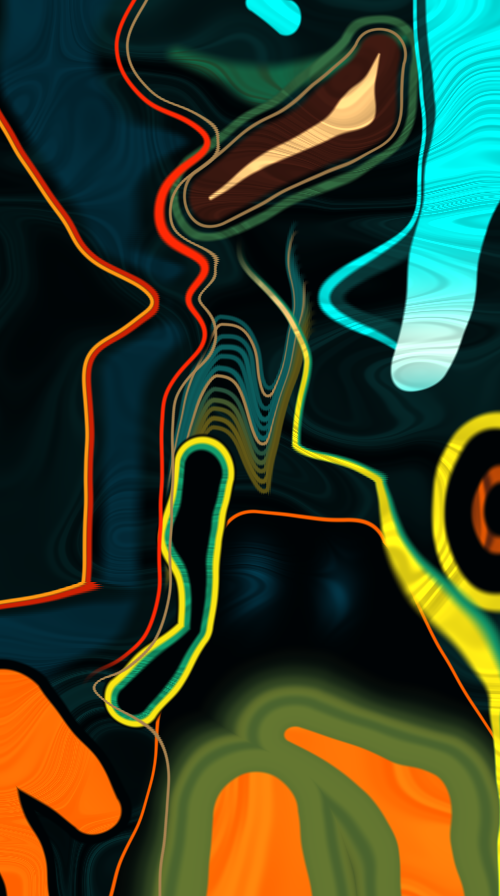
This background is drawn by a WebGL 2 fragment shader. Its source:

```glsl
#version 300 es
precision highp float;
// Glossy liquid marbling: dark pools, bright tongues and thin folded strands.
uniform vec2 u_resolution;
out vec4 fragColor;

const vec3 BLACK = vec3(0, .012, .018), TEAL = vec3(.03, .22, .22);
const vec3 BLUE = vec3(.01, .16, .21), GREEN = vec3(.07, .58, .4);
const vec3 MOSS = vec3(.17, .36, .22), OLIVE = vec3(.42, .38, .1);
const vec3 YELLOW = vec3(.98, .9, .08), ORANGE = vec3(1, .38, 0);
const vec3 AMBER = vec3(1, .6, .08), RED = vec3(1, .16, .02);
const vec3 BROWN = vec3(.22, .09, .06), BEIGE = vec3(1, .78, .48);
const vec3 CYAN = vec3(0, .94, .93), PALE = vec3(.8, .98, .92);
const float WARP = .022, FOLD_GAP = .0105, FOLDS = 12.;

vec2 p;   // warped position
vec3 col; // colour so far

float hash(vec2 c) {
  vec3 q = fract(c.xyx * .1031);
  q += dot(q, q.yzx + 33.33);
  return fract((q.x + q.y) * q.z);
}
float noise(vec2 c) {
  vec2 i = floor(c), f = fract(c), e = vec2(0, 1);
  f = f * f * f * (f * (f * 6. - 15.) + 10.);
  return mix(mix(hash(i), hash(i + e.yx), f.x), mix(hash(i + e), hash(i + e.yy), f.x), f.y);
}
vec2 wobble(vec2 c) { return vec2(noise(c), noise(c + 37.)) - .5; }
float rise(float a, float b, float x) { return smoothstep(a, b, x); }
float fall(float a, float b, float x) { return 1. - rise(a, b, x); }
float bump(float x, float c, float w) { x = (x - c) / w; return exp(-x * x); }
float slope(float f) { return max(length(vec2(dFdx(f), dFdy(f))) * u_resolution.y, .5); }
float level(float f) { return f / slope(f); }
float fill(float d) { return fall(-.002, .002, d); }
float band(float d, float c, float w) { return fall(w * .4, w + .0015, abs(d - c)); }
void ink(vec3 c, float m) { col = mix(col, c, m); }

// Tapered stroke, and two of them joined in a bend
float stroke(vec2 a, vec2 b, float ra, float rb) {
  vec2 v = b - a, w = p - a;
  float h = clamp(dot(w, v) / dot(v, v), 0., 1.);
  return length(w - v * h) - mix(ra, rb, h);
}
float bend(vec2 a, vec2 b, vec2 c, vec3 r) {
  float d = stroke(a, b, r.x, r.y), e = stroke(b, c, r.y, r.z);
  float h = max(.03 - abs(d - e), 0.);
  return min(d, e) - h * h * 8.;
}

void main() {
  vec2 uv = gl_FragCoord.xy / u_resolution.y;
  p = uv + WARP * (wobble(uv * 8.) + .3 * wobble(uv * 21.));
  float x = p.x, y = p.y;

  // Brush grain along a flowing field
  float flow = noise(p * 5. + 1.5 * noise(p * 7.));
  float grain = noise(vec2(flow * 75., (x + y) * 7.)), shade = .82 + .36 * grain;
  float veil = noise(vec2(flow * 17., 3));
  col = BLACK + TEAL * veil * veil * (.4 + .4 * grain);

  // Blue pools between two long strands
  float left = level(x - .09 - .08 * bump(y, .66, .04)
    + .11 * rise(.7, .92, y) + .2 * fall(.3, .35, y));
  float mid = level(x - .175 + .04 * bump(y, .95, .06) - .06 * bump(y, .837, .035)
    - .055 * bump(y, .7, .03) - .045 * bump(y, .62, .05) + .075 * bump(y, .22, .04));
  ink(BLUE * shade, rise(.01, .028, left) * fall(-.035, -.014, mid) * rise(.2, .27, y));

  // Folded strands, crowding where the fold is steep
  float fold = y - .62 + .07 * bump(x, .297, .025) - .12 * rise(.3, .34, x) + .25 * fall(.15, .24, x);
  float steep = slope(fold), area = rise(.004, .012, mid) * fall(.325, .345, x) * rise(.3, .36, y);
  for (float k = 0.; k < FOLDS; k++) {
    float r = hash(vec2(k, 4)), d = (fold + FOLD_GAP * (k - 2. + .5 * r)) / steep;
    vec3 tint = mix(mix(BEIGE, TEAL * 1.7, step(.45, r)), OLIVE, rise(5., 10., k));
    ink(tint * (.6 + .4 * r), area * band(d, 0., .001 + .0025 * r));
  }

  // Brown tongue with a pale core under a green sweep
  float tongue = bend(vec2(.43, .94), vec2(.4, .88), vec2(.24, .78), vec3(.001, .013, .002));
  float sweep = bend(vec2(.2, .94), vec2(.29, .9), vec2(.46, .96), vec3(.002, .011, .004));
  ink(mix(GREEN, MOSS, grain) * .75, fall(-.004, .015, sweep));
  ink(BROWN * shade, fall(.02, .028, tongue));
  ink(BEIGE * shade, fill(tongue));
  ink(BEIGE * .6, band(tongue, .03, .0015));
  ink(MOSS * shade, band(tongue, .043, .006));

  // Cyan pour, its outlying rill and a drop
  float pour = bend(vec2(.545, 1.03), vec2(.53, .82), vec2(.46, .6), vec3(.058, .04, .034));
  float rill = level(x - .475 + .12 * bump(y, .675, .055));
  area = rise(.58, .64, y);
  ink(TEAL * shade, area * band(rill, .012, .014));
  ink(CYAN * shade, area * band(rill, 0., .002 + .006 * bump(y, .68, .06)));
  ink(mix(CYAN, PALE, bump(y, .62, .07)) * shade, fill(pour));
  ink(CYAN * shade, fill(stroke(vec2(.285, 1), vec2(.325, .985), .01, .02)));

  // Dark dome with blue glints over a green and orange arch
  float low = max(.4 - y, 0.);
  vec2 q = abs(p - vec2(.335 + .15 * low, .12)) - vec2(.05 + .4 * low, .26);
  float dome = length(max(q, 0.)) + min(max(q.x, q.y), 0.) - .05;
  ink(BLACK, fill(dome));
  col += BLUE * (bump(x, .28, .025) + bump(x, .378, .02)) * bump(y, .35, .035) * (.5 + grain);
  float hot = min(bend(vec2(.335, .18), vec2(.47, .1), vec2(.49, -.05), vec3(.012, .03, .035)),
    stroke(vec2(.29, .085), vec2(.29, -.02), .045, .06));
  float ripple = noise(vec2(hot * 85., 2));
  ink(mix(MOSS, OLIVE, ripple * .6) * (.5 + .8 * ripple), fall(.035, .1, hot));
  ink(mix(ORANGE, AMBER, grain * .7), fill(hot));
  ink(ORANGE, band(dome, 0., .0018));

  // Ringed eye and the yellow ribbon beside it
  float eye = length((p - vec2(.565, .43)) * vec2(1, .72));
  ink(BLACK, fill(eye - .075));
  ink(YELLOW * shade, band(eye, .071, .009));
  ink(mix(ORANGE, BROWN, grain), band(eye, .026, .008));
  float ribbon = level(x - .335 - .095 * fall(.465, .51, y) - .13 * fall(.22, .44, y) + .06 * rise(.6, .72, y));
  float broad = .003 + .022 * bump(y, .32, .09);
  area = fall(.64, .74, y);
  ink(GREEN, area * band(ribbon, broad * .5, broad + .002));
  ink(mix(YELLOW, BEIGE, rise(.58, .66, y)) * shade, area * band(ribbon, 0., broad));

  // Black hollow with a green and yellow rim
  float hollow = min(bend(vec2(.228, .475), vec2(.207, .4), vec2(.225, .3), vec3(.026, .015, .008)),
    stroke(vec2(.225, .3), vec2(.155, .212), .008, .02));
  ink(BLACK, fill(hollow - .014));
  ink(GREEN * shade, band(hollow, .002, .005));
  ink(YELLOW, band(hollow, .008, .004));

  // Long red and amber strands
  ink(BEIGE * .65, band(mid, .012, .0012));
  ink(RED, rise(.22, .28, y) * band(mid, 0., .002 + .005 * bump(y, .75, .09)));
  ink(RED * .8, band(left, .005, .003));
  ink(AMBER, band(left, 0., .002));

  // Orange flames in the lower left corner
  float flame = min(stroke(vec2(.01, .195), vec2(.105, .085), .055, .026),
    stroke(vec2(0, .14), vec2(.025, -.02), .025, .03));
  ink(BLACK, fill(flame - .012));
  ink(mix(ORANGE, AMBER, .4 * grain), fill(flame));

  fragColor = vec4(col, 1);
}
```
